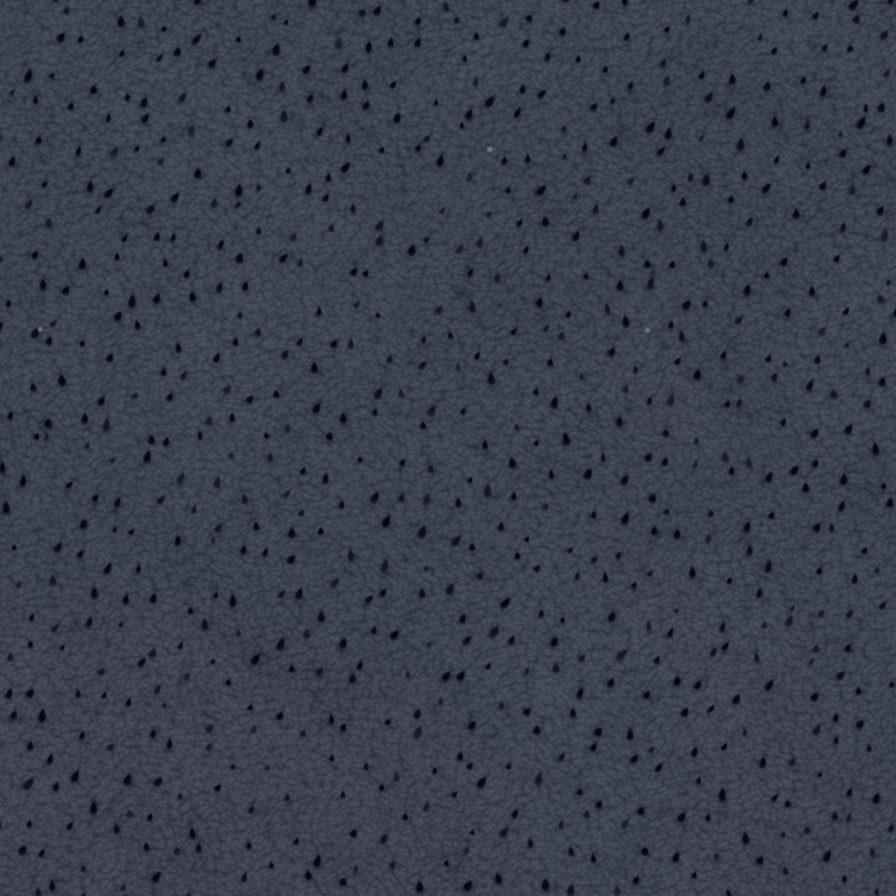
This texture is drawn by a Shadertoy shader. Its source:

```glsl
// Dark slate-blue suede pierced by scattered slanted pores.
// Pores sit on a jittered, staggered grid; the nap is two scales of cellular
// noise with fine creases, and layered sines give the broad uneven tone.

#define LEATHER vec3(0.236, 0.257, 0.317)
#define PORE_DARK vec3(0.025, 0.035, 0.065)
#define PORE_ROWS 27.0
#define PORE_SIZE vec2(0.0031, 0.0052)
#define PORE_TILT 0.30
#define PORE_SHADOW 0.30
#define NAP_SCALE vec2(72.0, 105.0)
#define NAP_CONTRAST 0.055
#define FIBRE_SCALE vec2(165.0, 200.0)
#define FIBRE_CONTRAST 0.090
#define CREASE_DEPTH 0.026
#define MOTTLE 0.011

vec2 hash2(vec2 p) {
    vec3 h = fract(p.xyx * vec3(0.1031, 0.1030, 0.0973));
    h += dot(h, h.yzx + 33.33);
    return fract((h.xx + h.yz) * h.zy);
}

// Distances to the nearest and second nearest cell points
vec2 cellular(vec2 p) {
    vec2 cell = floor(p), nearest = vec2(9.0);
    for (int y = -1; y <= 1; y++)
    for (int x = -1; x <= 1; x++) {
        vec2 id = cell + vec2(x, y);
        float d = length(id + hash2(id) - p);
        nearest.y = min(nearest.y, max(nearest.x, d));
        nearest.x = min(nearest.x, d);
    }
    return nearest;
}

// Smooth uneven tone, roughly -1 to 1
float layeredSines(vec2 p) {
    float sum = 0.0, weight = 0.5;
    for (int i = 0; i < 5; i++) {
        p += 0.6 * sin(p.yx * 1.3 + float(i));
        sum += weight * sin(p.x) * cos(p.y + 1.7);
        p = mat2(1.3, 1.1, -1.1, 1.3) * p;
        weight *= 0.75;
    }
    return sum;
}

// Pore coverage in x, surrounding shadow in y
vec2 pores(vec2 uv, float pixel) {
    vec2 bent = uv + 0.006 * sin(uv.yx * vec2(11.0, 8.0) + vec2(0.0, 2.0));
    vec2 p = mat2(0.97, 0.24, -0.24, 0.97) * bent * PORE_ROWS;
    vec2 cell = floor(p), result = vec2(0.0);
    for (int y = -1; y <= 1; y++)
    for (int x = -1; x <= 1; x++) {
        vec2 id = cell + vec2(x, y);
        vec2 place = hash2(id + 40.0), look = hash2(id + 170.0);
        vec2 kind = hash2(id + 310.0);
        if (kind.x < 0.06) continue;

        // Jittered centre, back in upright canvas axes
        vec2 center = id + 0.5 + 0.72 * (place - 0.5);
        center.x += 0.22 * sin(id.y * 3.14159 + 1.57);
        vec2 q = (p - center) * mat2(0.97, 0.24, -0.24, 0.97) / PORE_ROWS;

        // Teardrop: leaning right, narrow above and blunt below
        float tilt = PORE_TILT + 0.9 * (look.x - 0.5);
        float c = cos(tilt), s = sin(tilt);
        q = vec2(c * q.x - s * q.y, s * q.x + c * q.y);
        vec2 size = PORE_SIZE * mix(0.68, 1.2, look.y);
        size.y *= mix(0.72, 1.2, kind.y);
        float taper = 1.0 - 0.35 * clamp(q.y / size.y, -1.0, 1.0);
        float d = length(q / (size * vec2(taper, 1.0)));

        float blur = 0.28 + 0.6 * pixel / size.x;
        float depth = mix(0.55, 1.0, smoothstep(0.06, 0.6, kind.x));
        float hole = depth * (1.0 - smoothstep(1.0 - blur, 1.0 + blur, d));
        result = max(result, vec2(hole, depth * exp(-0.45 * d * d)));
    }
    return result;
}

// Rare pale flecks of lint
float lint(vec2 uv, float pixel) {
    vec2 p = uv * 34.0, id = floor(p);
    vec2 pick = hash2(id + 520.0);
    float d = length(p - id - 0.3 - 0.4 * hash2(id + 77.0)) / 34.0;
    return step(pick.x, 0.006) * (1.0 - smoothstep(0.001, 0.0035 + pixel, d));
}

void mainImage(out vec4 fragColor, in vec2 fragCoord) {
    float pixel = 1.0 / min(iResolution.x, iResolution.y);
    vec2 uv = fragCoord * pixel;

    // Nap, fibres and creases
    vec2 flow = uv + 0.005 * sin(uv.yx * vec2(37.0, 29.0))
                   + 0.003 * sin(uv.yx * vec2(83.0, 71.0) + 1.0);
    vec2 nap = cellular(flow * NAP_SCALE);
    float fibre = cellular(flow * FIBRE_SCALE + 19.0).x;
    float crease = 1.0 - smoothstep(0.0, 0.22, nap.y - nap.x);
    crease *= 0.5 + 0.5 * layeredSines(uv * 21.0);
    float tone = NAP_CONTRAST * (0.46 - nap.x) + FIBRE_CONTRAST * (0.46 - fibre);
    tone -= CREASE_DEPTH * max(crease, 0.0);

    // Broad mottling, with a cooler top and a violet lower part
    tone += MOTTLE * (layeredSines(uv * 7.0 + 3.0) + layeredSines(uv * 38.0));
    vec3 color = LEATHER + tone;
    color += vec3(-0.010, 0.003, 0.003) * (uv.y - 0.4);
    color += 0.004 * layeredSines(uv * 4.0 + 8.0) * vec3(-1.0, 0.3, 0.2);

    // Pores and lint
    vec2 pore = pores(uv, pixel);
    color *= 1.0 - PORE_SHADOW * pore.y;
    color = mix(color, PORE_DARK, pore.x);
    color = mix(color, vec3(0.50, 0.54, 0.58), 0.7 * lint(uv, pixel));
    fragColor = vec4(clamp(color, 0.0, 1.0), 1.0);
}
```
